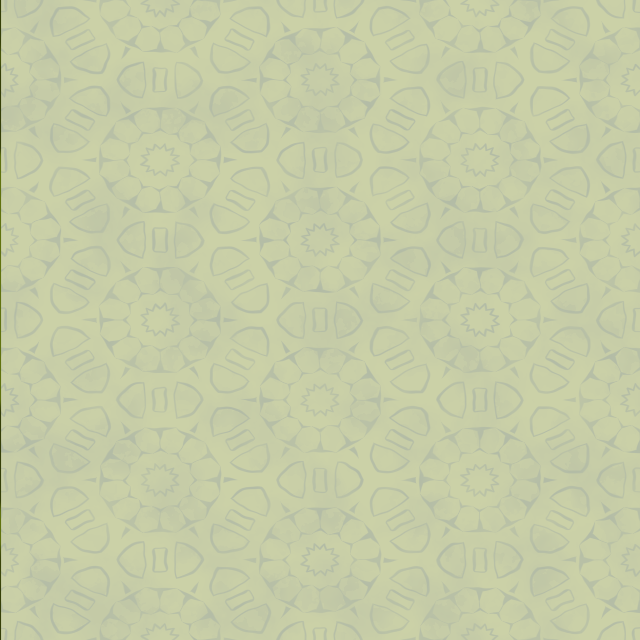
Write a Shadertoy shader that draws this pattern.

```glsl
#define REPEATS vec2(2.0, 4.0)
#define LINE_WIDTH 0.013
#define PETAL_RADIUS 0.252
#define STAR_OUTER 0.102
#define STAR_INNER 0.070
#define EDGE_WOBBLE 0.010
#define INK_STRENGTH 0.85
#define BORDER_WIDTH 0.002
#define GROUND_COLOR vec3(0.797, 0.820, 0.655)
#define WASH_COLOR vec3(0.728, 0.755, 0.650)
#define INK_COLOR vec3(0.685, 0.722, 0.648)
#define BORDER_COLOR vec3(0.38, 0.45, 0.06)

const float PI = 3.14159;

vec2 randomGradient(vec2 cell) {
    float h = fract(sin(dot(cell, vec2(127.1, 311.7))) * 43758.5);
    return vec2(cos(2.0 * PI * h), sin(2.0 * PI * h));
}

float gradientNoise(vec2 p) {
    vec2 i = floor(p), f = p - i;
    vec2 u = f * f * f * (f * (f * 6.0 - 15.0) + 10.0);
    vec2 e = vec2(1.0, 0.0);
    float a = dot(randomGradient(i), f);
    float b = dot(randomGradient(i + e.xy), f - e.xy);
    float c = dot(randomGradient(i + e.yx), f - e.yx);
    float d = dot(randomGradient(i + e.xx), f - e.xx);
    return mix(mix(a, b, u.x), mix(c, d, u.x), u.y);
}

float fbm(vec2 p) {
    float sum = 0.0, amplitude = 0.6;
    for (int i = 0; i < 4; i++) {
        sum += amplitude * gradientNoise(p);
        p = mat2(1.6, 1.2, -1.2, 1.6) * p + 7.3;
        amplitude *= 0.5;
    }
    return sum;
}

float segment(vec2 p, vec2 a, vec2 b) {
    vec2 ab = b - a;
    return length(p - a - ab * clamp(dot(p - a, ab) / dot(ab, ab), 0.0, 1.0));
}

// Offset from the nearest centre of a triangular lattice with unit spacing
vec2 latticeOffset(vec2 p) {
    vec2 period = vec2(sqrt(3.0), 1.0);
    vec2 a = p - period * round(p / period);
    vec2 q = p - 0.5 * period;
    vec2 b = q - period * round(q / period);
    return dot(a, a) < dot(b, b) ? a : b;
}

// Returns signed distances: x to the ink, y to the tinted panels
vec2 rosette(vec2 q) {
    float r = length(q);
    float sixth = abs(mod(atan(q.x, q.y) + PI / 6.0, PI / 3.0) - PI / 6.0);
    float twelfth = abs(sixth - PI / 12.0);
    vec2 ray = r * vec2(cos(twelfth), sin(twelfth));

    // Twelve-pointed star
    vec2 valley = STAR_INNER * vec2(cos(PI / 12.0), sin(PI / 12.0));
    float ink = segment(ray, vec2(STAR_OUTER, 0.0), valley) - 0.4 * LINE_WIDTH;

    // Ring of petals whose tips break through the dark notches between them
    vec2 petalPos = vec2(abs(ray.x - PETAL_RADIUS), ray.y);
    float petalWidth = min(0.062, ray.x * tan(PI / 12.0) - 0.002);
    float petal = max(petalPos.y - petalWidth, dot(petalPos, vec2(0.85, 0.53)) - 0.074);
    float collar = dot(petalPos, vec2(0.97, 0.24)) - 0.083;
    ink = min(ink, max(collar, -petal));

    // Spike aimed at the gap between three rosettes
    float turn = PI / 6.0 - sixth;
    vec2 spike = r * vec2(cos(turn), sin(turn));
    float spikeShape = max(0.345 - spike.x, spike.y - 0.22 * (0.42 - spike.x));
    ink = min(ink, spikeShape);

    // Rounded bar halfway to the neighbouring rosette, thin at its ends
    vec2 edge = vec2(r * sin(sixth), 0.5 - r * cos(sixth));
    float along = abs(edge.y);
    vec2 barPos = vec2(edge.x - 0.017 - 0.8 * along * along, along - 0.060);
    float bar = length(max(barPos, 0.0)) + min(max(barPos.x, barPos.y), 0.0) - 0.014;
    ink = min(ink, abs(bar) - LINE_WIDTH * mix(0.6, 0.25, smoothstep(0.05, 0.075, along)));

    // Domed shield beside the bar, its stroke tapering to the flat side
    float dome = length(vec2(edge.x - 0.075, along + 0.05)) - 0.162;
    float shield = max(dome, 0.08 + along * along - edge.x);
    float stroke = LINE_WIDTH * mix(0.3, 0.6, smoothstep(0.08, 0.16, edge.x));
    ink = min(ink, abs(shield) - stroke);

    return vec2(ink, min(petal, shield));
}

void mainImage(out vec4 fragColor, in vec2 fragCoord) {
    vec2 uv = fragCoord / iResolution.xy;
    vec2 p = uv * REPEATS * vec2(sqrt(3.0), 1.0) - vec2(0.0, 0.5);
    float soft = 0.75 * REPEATS.y / iResolution.y;

    vec2 wobble = vec2(gradientNoise(p * 14.0), gradientNoise(p * 14.0 + 31.0));
    vec2 shape = rosette(latticeOffset(p + EDGE_WOBBLE * wobble));
    float ink = smoothstep(soft, -soft, shape.x);
    float panel = smoothstep(soft, -soft, shape.y);

    // Broad clouds and small crisp patches of faded wash
    float cloud = smoothstep(-0.25, 0.4, fbm(uv * 9.0));
    float patches = smoothstep(-0.02, 0.02, fbm(uv * 36.0 + 11.0));
    float wash = 0.36 * cloud + patches * mix(0.05, 0.2, panel) * (0.3 + cloud);
    wash += 0.05 * panel;

    vec3 color = mix(GROUND_COLOR, WASH_COLOR, wash);
    float wear = 0.8 + 0.6 * fbm(uv * 15.0 + 5.0);
    color = mix(color, INK_COLOR, ink * INK_STRENGTH * clamp(wear, 0.35, 1.0));

    // Thin dark border on the left, uneven along its length
    float border = 1.0 - smoothstep(0.75 * BORDER_WIDTH, 1.25 * BORDER_WIDTH, uv.x);
    float shade = mix(1.0, 0.55, smoothstep(0.0, 0.15, gradientNoise(vec2(0.5, uv.y * 9.0))));
    color = mix(color, BORDER_COLOR * shade, border);
    fragColor = vec4(color, 1.0);
}
```
